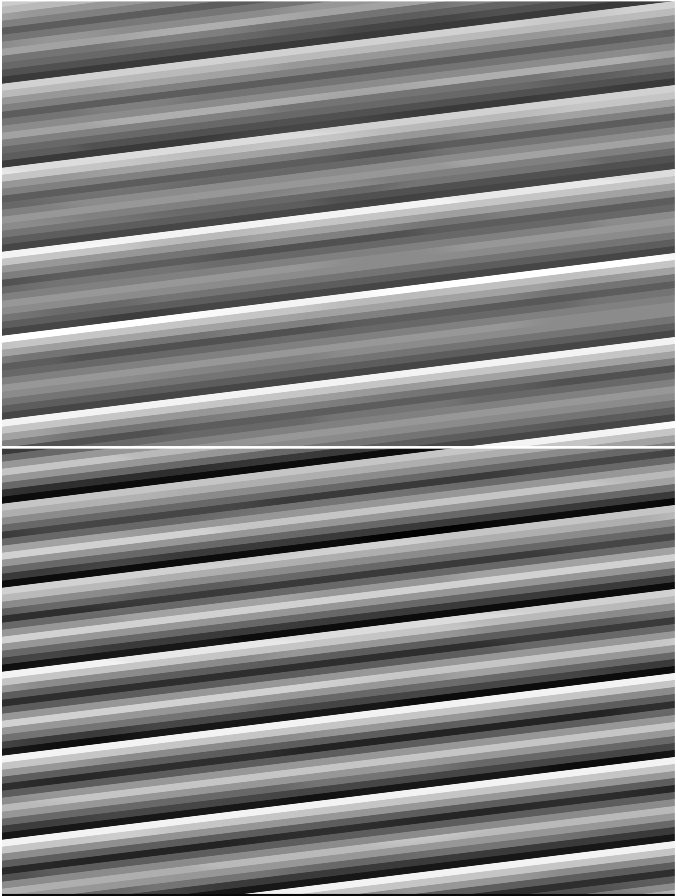
Give the GLSL for this pattern, as a WebGL 2 fragment shader.

```glsl
#version 300 es
precision highp float;
// Two stacked panels of slanted grey flutes, split by a thin white line.
// Each flute is a stepped profile (crest, valley, ridge, trough) of flat bands;
// its tones change down each panel and drift slightly along every band.

uniform vec2 u_resolution;
out vec4 fragColor;

const float FLUTES_DOWN = 10.667;   // flutes along the full height
const float FLUTES_ACROSS = 0.99;   // flutes climbed over the full width
const float BANDS = 12.0;           // flat bands in one flute
const float SPLIT = 0.4993;         // panel border, measured from the top
const float SPLIT_HALF = 0.0014;
const float EDGE_LEFT = 0.0030;
const float EDGE_RIGHT = 0.0018;
const float EDGE_TOP = 0.0016;
const float EDGE_BOTTOM = 0.0024;
const float DRIFT = 0.045;          // tone change along a band
const float DRIFT_RATE = 2.6;
const float TONES = 22.0;           // grey levels
const float RIDGE_SWELL = 0.10;     // brighter ridges mid lower panel

// Tones at the start and end of each panel.
// LIT: crest, flank, valley.  LOW: ridge, shoulder, trough.
const vec3 UPPER_LIT_A = vec3(0.80, 0.74, 0.37);
const vec3 UPPER_LIT_B = vec3(0.97, 0.76, 0.34);
const vec3 UPPER_LOW_A = vec3(0.66, 0.47, 0.23);
const vec3 UPPER_LOW_B = vec3(0.58, 0.54, 0.27);
const vec3 LOWER_LIT_A = vec3(0.77, 0.69, 0.25);
const vec3 LOWER_LIT_B = vec3(0.96, 0.78, 0.16);
const vec3 LOWER_LOW_A = vec3(0.74, 0.60, 0.03);
const vec3 LOWER_LOW_B = vec3(0.70, 0.60, 0.08);

vec2 hashGradient(vec2 cell) {
  float h = fract(sin(dot(cell, vec2(127.1, 311.7))) * 4375.85);
  return vec2(cos(6.2832 * h), sin(6.2832 * h));
}

float gradientNoise(vec2 p) {
  vec2 i = floor(p), f = fract(p);
  vec2 u = f * f * f * (f * (f * 6.0 - 15.0) + 10.0);
  float a = dot(hashGradient(i), f);
  float b = dot(hashGradient(i + vec2(1, 0)), f - vec2(1, 0));
  float c = dot(hashGradient(i + vec2(0, 1)), f - vec2(0, 1));
  float d = dot(hashGradient(i + vec2(1, 1)), f - vec2(1, 1));
  return mix(mix(a, b, u.x), mix(c, d, u.x), u.y);
}

// Piecewise linear flute profile; k is the band number from the crest.
float profile(float k, vec3 lit, vec3 low) {
  if (k < 1.0) return mix(lit.x, lit.y, k);
  if (k < 4.0) return mix(lit.y, lit.z, (k - 1.0) / 3.0);
  if (k < 7.0) return mix(lit.z, low.x, (k - 4.0) / 3.0);
  if (k < 8.0) return mix(low.x, low.y, k - 7.0);
  return mix(low.y, low.z, (k - 8.0) / 3.0);
}

// Tone of one band, with drift, softly rounded to a grey level.
float bandTone(float id, float x, float down) {
  bool upper = down < SPLIT;
  float t = upper ? down / SPLIT : (down - SPLIT) / (1.0 - SPLIT);
  float change = smoothstep(0.15, 0.60, t);
  vec3 lit = upper ? mix(UPPER_LIT_A, UPPER_LIT_B, change)
                   : mix(LOWER_LIT_A, LOWER_LIT_B, change);
  vec3 low = upper ? mix(UPPER_LOW_A, UPPER_LOW_B, change)
                   : mix(LOWER_LOW_A, LOWER_LOW_B, change);
  if (!upper) low.x += RIDGE_SWELL * sin(3.1416 * t);
  float tone = profile(mod(id + 0.5, BANDS) - 0.5, lit, low);
  tone += DRIFT * gradientNoise(vec2(x * DRIFT_RATE, id * 0.73 + 0.5));
  float level = clamp(tone, 0.0, 1.0) * TONES;
  return (floor(level) + smoothstep(0.4, 0.6, fract(level))) / TONES;
}

// Coverage of a region where the signed distance d is negative.
float cover(float d, float pixel) {
  return 1.0 - smoothstep(-0.5 * pixel, 0.5 * pixel, d);
}

void main() {
  vec2 uv = gl_FragCoord.xy / u_resolution;
  vec2 pixel = 1.0 / u_resolution;
  float down = 1.0 - uv.y;

  // Slanted bands, blended with the band above over one pixel.
  float band = (down * FLUTES_DOWN + uv.x * FLUTES_ACROSS) * BANDS;
  float blur = BANDS * length(vec2(FLUTES_ACROSS, FLUTES_DOWN) * pixel);
  float shifted = band + 0.5 * blur;
  float id = floor(shifted);
  float tone = mix(bandTone(id - 1.0, uv.x, down), bandTone(id, uv.x, down),
                   smoothstep(0.0, blur, shifted - id));

  // Dark foot, then white split and margins.
  tone = mix(tone, 0.03, cover(uv.y - EDGE_BOTTOM, pixel.y));
  float white = cover(abs(down - SPLIT) - SPLIT_HALF, pixel.y);
  white = max(white, cover(down - EDGE_TOP, pixel.y));
  white = max(white, cover(uv.x - EDGE_LEFT, pixel.x));
  white = max(white, cover(1.0 - uv.x - EDGE_RIGHT, pixel.x));
  fragColor = vec4(vec3(mix(tone, 1.0, white)), 1.0);
}
```
